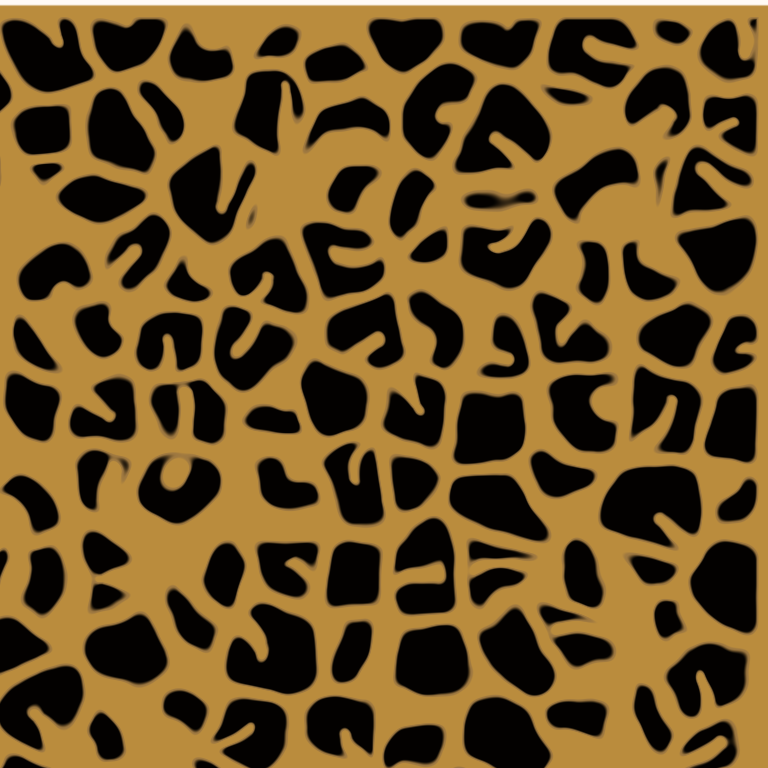
Give the GLSL for this pattern, as a Shadertoy shader.

```glsl
// Leopard print: irregular black blots, hooks and bars on an ochre ground.

const float CELLS = 10.0;    // blots across the canvas
const float JITTER = 0.78;   // scatter of blot centres inside their cells
const float INSET = 0.105;   // half of the ochre gap, in cells
const float SOFT = 0.0018;   // edge softness, in canvas units

const vec3 OCHRE = vec3(0.73, 0.55, 0.24);
const vec3 HALO = vec3(0.62, 0.47, 0.25);
const vec3 INK = vec3(0.01, 0.005, 0.0);
const vec3 PAPER = vec3(1.0, 0.98, 0.96);

vec3 hash3(vec2 p) {
    vec3 q = fract(p.xyx * vec3(0.1031, 0.1030, 0.0973));
    q += dot(q, q.yxz + 33.33);
    return fract((q.xxy + q.yzz) * q.zyx);
}

// Smooth two-channel value noise in -1..1
vec2 noise2(vec2 p) {
    vec2 i = floor(p), f = fract(p);
    f = f * f * (3.0 - 2.0 * f);
    vec2 low = mix(hash3(i).xy, hash3(i + vec2(1, 0)).xy, f.x);
    vec2 high = mix(hash3(i + vec2(0, 1)).xy, hash3(i + vec2(1, 1)).xy, f.x);
    return 2.0 * mix(low, high, f.y) - 1.0;
}

float smin(float a, float b, float k) {
    float h = max(k - abs(a - b), 0.0) / k;
    return min(a, b) - 0.25 * k * h * h;
}

float smax(float a, float b, float k) {
    return -smin(-a, -b, k);
}

mat2 rotation(float angle) {
    float c = cos(angle), s = sin(angle);
    return mat2(c, s, -s, c);
}

// Centre (xy) and size weight (z) of the blot in a cell
vec3 blotSite(vec2 cell) {
    vec3 h = hash3(cell + 17.0);
    return vec3(cell + 0.5 + JITTER * (h.xy - 0.5), 0.32 * (h.z - 0.5));
}

float power(vec2 p, vec3 site) {
    vec2 v = p - site.xy;
    return dot(v, v) - site.z;
}

// Curved slot running outward along +x, widening by flare
float slot(vec2 v, float width, float flare, float bend) {
    v.y += bend * v.x * v.x;
    vec2 toAxis = vec2(min(v.x + 0.06, 0.0), v.y);
    return length(toAxis) - width - flare * max(v.x, 0.0);
}

// Bent bar following a circle of the given radius
float bentBar(vec2 v, float radius, float halfWidth) {
    return abs(length(v - vec2(radius, 0.0)) - radius) - halfWidth;
}

// Turns a rounded cell into a hook, a bar or a plain blot
float carve(float body, vec2 v, vec2 cell, float weight) {
    vec3 kind = hash3(cell + 71.0);
    vec3 form = hash3(cell + 133.0);
    v = rotation(6.2832 * kind.y) * v;
    if (kind.x < 0.52 && weight > -0.08) {
        float cut = slot(v, mix(0.07, 0.12, form.x), 0.35 * form.y * form.y,
                         1.6 * (form.z - 0.5));
        return smax(body, -cut, 0.12);
    }
    if (kind.x < 0.78) {
        float bar = bentBar(v, mix(0.35, 0.9, form.x), mix(0.16, 0.23, form.y));
        return smax(body, bar, 0.15);
    }
    return body;
}

// Signed distance to the blots in cells; border is the distance to the margin
float blots(vec2 p, float border) {
    vec2 base = floor(p), owner = base;
    float nearest = 1e3;
    for (int y = -2; y <= 2; y++)
    for (int x = -2; x <= 2; x++) {
        vec2 cell = base + vec2(x, y);
        float d = power(p, blotSite(cell));
        if (d < nearest) { nearest = d; owner = cell; }
    }

    // Rounded distance to the walls between neighbouring blots
    vec3 site = blotSite(owner);
    float wall = border + INSET;
    for (int y = -2; y <= 2; y++)
    for (int x = -2; x <= 2; x++) {
        if (x == 0 && y == 0) continue;
        vec3 other = blotSite(owner + vec2(x, y));
        float gap = 0.5 * (power(p, other) - nearest)
                  / max(distance(other.xy, site.xy), 0.05);
        wall = smin(wall, gap, 0.18);
    }
    return carve(INSET - wall, p - site.xy, owner, site.z);
}

void mainImage(out vec4 fragColor, in vec2 fragCoord) {
    vec2 uv = fragCoord / iResolution.y;

    // Wobbling outlines
    vec2 p = uv * CELLS;
    p += 0.10 * noise2(p * 1.7) + 0.03 * noise2(p * 4.0 + 9.0);

    vec2 margin = vec2(0.985, 0.975) - uv;
    float d = blots(p, min(margin.x, margin.y) * CELLS) / CELLS;

    // Ink, soft dull rim, ground
    vec3 color = mix(INK, HALO, smoothstep(-SOFT, SOFT, d));
    color = mix(color, OCHRE, smoothstep(SOFT, 2.0 * SOFT, d));

    // Pale strip along the top
    color = mix(color, PAPER, smoothstep(-SOFT, SOFT, uv.y - 0.993));
    fragColor = vec4(color, 1.0);
}
```
